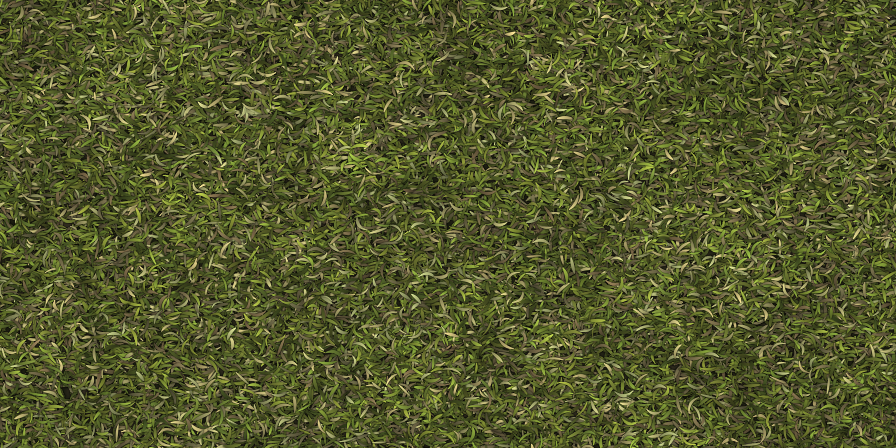
This texture is drawn by a Shadertoy shader. Its source:

```glsl
vec3 hash3(vec3 p)
{
    p = fract(p * vec3(0.1031, 0.1030, 0.0973));
    p += dot(p, p.yxz + 33.33);
    return fract((p.xxy + p.yxx) * p.zyx);
}

// Value noise on a lattice that wraps after "period" cells
float wrapNoise(vec2 p, vec2 period, float seed)
{
    vec2 i = floor(p), f = fract(p);
    f = f * f * (3.0 - 2.0 * f);
    vec2 a = mod(i, period), b = mod(i + 1.0, period);
    float low = mix(hash3(vec3(a, seed)).x, hash3(vec3(b.x, a.y, seed)).x, f.x);
    float high = mix(hash3(vec3(a.x, b.y, seed)).x, hash3(vec3(b, seed)).x, f.x);
    return mix(low, high, f.y);
}

vec3 bladeColor(float pick)
{
    vec3 color = vec3(0.25, 0.28, 0.12);                       // deep green
    color = mix(color, vec3(0.37, 0.41, 0.17), step(0.20, pick)); // olive
    color = mix(color, vec3(0.46, 0.52, 0.19), step(0.49, pick)); // fresh green
    color = mix(color, vec3(0.39, 0.35, 0.24), step(0.69, pick)); // dry brown
    return mix(color, vec3(0.60, 0.58, 0.38), step(0.84, pick));  // straw
}

// Signed distance to a bent, tapering blade; "along" runs from -1 to 1
float bladeDistance(vec2 p, float angle, float halfLength, float bend, float width, out float along)
{
    float c = cos(angle), s = sin(angle);
    vec2 q = vec2(c * p.x + s * p.y, c * p.y - s * p.x);
    along = clamp(q.x / halfLength, -1.0, 1.0);
    q -= vec2(along, bend * (along * along - 0.4)) * halfLength;
    return length(q) - width * (1.0 - 0.6 * along * along);
}

void mainImage(out vec4 fragColor, in vec2 fragCoord)
{
    vec2 uv = fragCoord / iResolution.xy * vec2(2.0, 1.0);

    // Broad clumps, and dark soil beneath the grass
    float clump = 0.6 * wrapNoise(uv * 9.0, vec2(18.0, 9.0), 3.0)
                + 0.4 * wrapNoise(uv * 21.0, vec2(42.0, 21.0), 5.0);
    float soil = wrapNoise(uv * 64.0, vec2(128.0, 64.0), 7.0);
    vec3 color = mix(vec3(0.09, 0.10, 0.05), vec3(0.19, 0.17, 0.12), soil);

    // Overlapping layers of scattered blades
    for (int layer = 0; layer < 12; layer++)
    {
        float rows = 26.0 + float(layer);
        vec2 period = vec2(2.0 * rows, rows);
        vec2 p = uv * rows, cell = floor(p);
        float pixel = rows / iResolution.y;

        for (int k = 0; k < 9; k++)
        {
            vec2 id = cell + vec2(k % 3, k / 3) - 1.0;
            vec2 key = mod(id, period);
            vec3 place = hash3(vec3(key, float(layer) * 7.0 + 11.0));
            vec3 shape = hash3(vec3(key, float(layer) * 7.0 + 113.0));
            vec3 tone = hash3(vec3(key, float(layer) * 7.0 + 211.0));

            // Angles lean a little towards the horizontal
            float turn = 6.2832 * place.z;
            float angle = turn - 0.25 * sin(2.0 * turn);
            float halfLength = mix(0.38, 0.75, shape.x);
            float width = mix(0.075, 0.14, shape.z);
            float along;
            float d = bladeDistance(p - id - place.xy, angle, halfLength,
                                    shape.y - 0.5, width, along);

            // Soft shadow, then the blade lit towards its tip
            color *= 1.0 - 0.30 * (1.0 - smoothstep(0.0, 0.14, d));
            float light = mix(0.85, 1.30, 0.5 + 0.5 * along)
                        * mix(0.82, 1.18, tone.y) * mix(0.84, 1.18, clump);
            vec3 blade = bladeColor(tone.x) * light;
            blade.r *= mix(0.92, 1.06, tone.z);
            float cover = 1.0 - smoothstep(-0.6 * pixel, 0.6 * pixel, d);
            color = mix(color, blade, cover);
        }
    }

    fragColor = vec4(color, 1.0);
}
```
